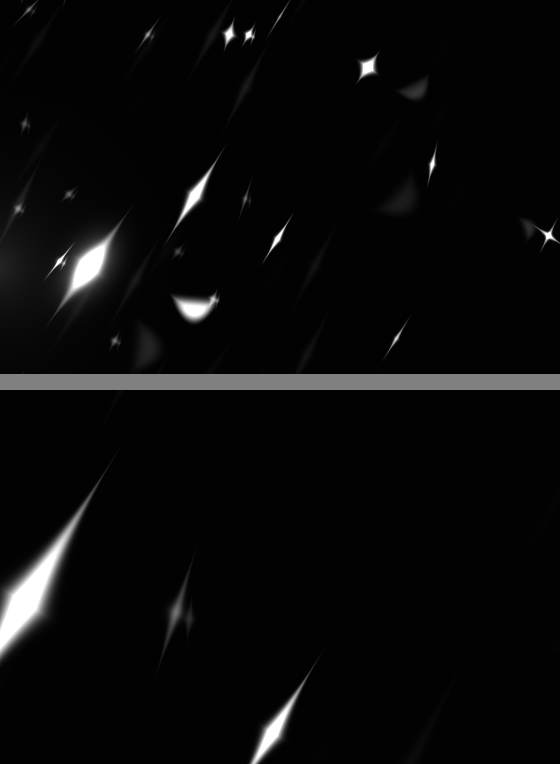
Top: the whole. Bottom: its middle third, enlarged.
Write a Shadertoy shader that draws this background.

```glsl
// Slanted glints of light, soft curved facets and a dim side glow on black.
// Large lights are tapered spindles; small sparks and faint streaks are
// scattered by jittered cells, denser towards the left.

const float SLANT = 1.02;          // shared streak direction, radians
const float BLACK_LEVEL = 0.007;
const float SPARK_CELL = 0.125;    // lengths are in canvas heights
const float SPARK_LEFT = 0.46;     // share of filled cells at each side
const float SPARK_RIGHT = 0.05;
const float STREAK_CELL = 0.27;
const float STREAK_LEVEL = 0.07;
const vec2 MAIN_LIGHT = vec2(0.238, 0.287);
const vec2 SIDE_GLOW = vec2(-0.01, 0.29);
const vec2 CROSS_LIGHT = vec2(1.467, 0.370);

vec3 hash3(vec2 cell) {
    vec3 h = fract(cell.xyx * vec3(0.1031, 0.1030, 0.0973));
    h += dot(h, h.yxz + 33.33);
    return fract((h.xxy + h.yzz) * h.zyx);
}

// Coordinates along and across a direction
vec2 turn(vec2 d, float angle) {
    float c = cos(angle), s = sin(angle);
    return vec2(c * d.x + s * d.y, c * d.y - s * d.x);
}

// Spindle of light with pointed, fading ends
float glint(vec2 d, float angle, float halfLength, float halfWidth) {
    vec2 q = turn(d, angle);
    float taper = max(1.0 - abs(q.x) / halfLength, 0.0);
    float width = max(halfWidth * taper * taper, 0.7 / iResolution.y);
    float across = q.y / width;
    return 1.8 * pow(taper, 1.6) * exp(-across * across);
}

// Curved shard with a flat top and a rounded lower edge
float facet(vec2 d, float angle, float size, float softness) {
    vec2 q = turn(d, angle) / size;
    float edge = max(q.y - 0.4, 0.7 * (q.x * q.x - q.y - 0.6));
    float fade = 1.0 - 0.75 * smoothstep(-0.5, 0.6, q.y);
    return fade * (1.0 - smoothstep(-softness, 0.5 * softness, edge));
}

// Small sparks, each with a blurred body and a thin ray
float sparks(vec2 p, float aspect) {
    vec2 home = floor(p / SPARK_CELL);
    float sum = 0.0;
    for (int j = -1; j <= 1; j++)
    for (int i = -1; i <= 1; i++) {
        vec2 cell = home + vec2(i, j);
        vec3 place = hash3(cell + 17.0);
        vec3 look = hash3(cell + 71.0);
        vec2 center = (cell + 0.15 + 0.7 * place.xy) * SPARK_CELL;
        float share = mix(SPARK_LEFT, SPARK_RIGHT, smoothstep(0.0, 0.75, center.x / aspect));
        float present = step(place.z, share);
        float angle = SLANT + 0.7 * (look.x - 0.5);
        float level = mix(0.12, 0.75, look.y * look.y);
        vec2 d = p - center;
        float body = 0.5 * exp(-dot(d, d) / 0.00007);
        float ray = glint(d, angle, mix(0.03, 0.08, look.z), mix(0.010, 0.004, look.z));
        float side = glint(d - vec2(0.012, -0.006), angle + 0.2, 0.028, 0.004);
        sum += present * level * (body + ray + 0.5 * side);
    }
    return sum;
}

// Long, barely visible streaks
float faintStreaks(vec2 p, float aspect) {
    vec2 home = floor(p / STREAK_CELL);
    float sum = 0.0;
    for (int j = -1; j <= 1; j++)
    for (int i = -1; i <= 1; i++) {
        vec2 cell = home + vec2(i, j);
        vec3 place = hash3(cell + 131.0);
        vec2 center = (cell + place.xy) * STREAK_CELL;
        float level = STREAK_LEVEL * place.z * (1.0 - smoothstep(0.3, 0.9, center.x / aspect));
        sum += level * glint(p - center, SLANT + 0.2 * (place.z - 0.5), 0.2, 0.012);
    }
    return sum;
}

void mainImage(out vec4 fragColor, in vec2 fragCoord) {
    vec2 p = fragCoord / iResolution.y;
    float aspect = iResolution.x / iResolution.y;

    // Side glow and scattered light
    float light = BLACK_LEVEL + 0.15 * exp(-length(p - SIDE_GLOW) / 0.115);
    light += sparks(p, aspect) + faintStreaks(p, aspect);

    // Main light: core, spindle and elongated halo
    vec2 d = p - MAIN_LIGHT;
    vec2 q = turn(d, 0.95);
    light += 1.5 * exp(-dot(q * q, vec2(500.0, 2200.0)));
    light += 0.35 * exp(-dot(q * q, vec2(130.0, 330.0)));
    light += 0.6 * glint(d, 0.95, 0.22, 0.028);

    // Bright slanted streaks
    light += glint(p - vec2(0.521, 0.477), SLANT, 0.17, 0.015);
    light += 0.9 * glint(p - vec2(0.742, 0.361), SLANT, 0.09, 0.007);
    light += 0.7 * glint(p - vec2(1.156, 0.560), 1.35, 0.07, 0.007);
    light += 0.5 * glint(p - vec2(1.060, 0.095), SLANT, 0.08, 0.005);
    light += 0.35 * glint(p - vec2(0.748, 0.955), SLANT, 0.08, 0.003);
    light += 0.8 * glint(p - vec2(0.613, 0.908), 1.27, 0.055, 0.013);
    light += glint(p - vec2(0.984, 0.820), 0.95, 0.060, 0.019);

    // Crossed rays near the right edge
    light += 0.7 * glint(p - CROSS_LIGHT, -0.6, 0.06, 0.007);
    light += 0.6 * glint(p - CROSS_LIGHT, 1.1, 0.06, 0.006);

    // One bright shard and several dim facets
    light += 1.5 * facet(p - vec2(0.520, 0.180), -0.08, 0.062, 0.35);
    light += 0.24 * facet(p - vec2(1.110, 0.762), 0.45, 0.050, 0.30);
    light += 0.13 * facet(p - vec2(1.070, 0.470), 0.80, 0.075, 0.40);
    light += 0.17 * facet(p - vec2(0.385, 0.070), 1.45, 0.075, 0.40);
    light += 0.25 * facet(p - vec2(1.410, 0.390), 1.90, 0.035, 0.50);

    fragColor = vec4(vec3(clamp(light, 0.0, 1.0)), 1.0);
}
```
